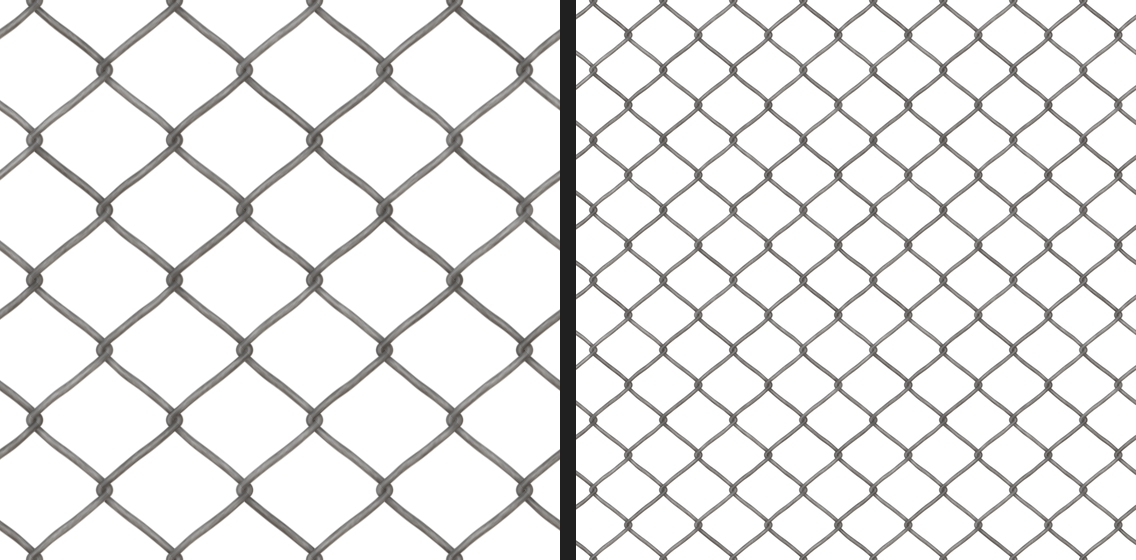
Left: one tile. Right: repeated 2 by 2.
Give the GLSL for this pattern, as a three.js fragment shader.

```glsl
varying vec2 vUv;

const float REPEATS = 4.0;
const float WIRE_RADIUS = 0.0275;
const float HOOK_RADIUS = 0.0335;
const float SOFTNESS = 0.007;
const float PI = 3.14159265;

float hash(vec2 p) {
  vec3 v = fract(p.xyx * vec3(0.1031, 0.1030, 0.0973));
  v += dot(v, v.yzx + 33.33);
  return fract((v.x + v.y) * v.z);
}

// Value noise that wraps along x
float noise(vec2 p, float period) {
  vec2 cell = floor(p);
  vec2 f = fract(p);
  f = f * f * (3.0 - 2.0 * f);
  float left = mod(cell.x, period);
  float right = mod(cell.x + 1.0, period);
  float low = mix(hash(vec2(left, cell.y)), hash(vec2(right, cell.y)), f.x);
  float high = mix(hash(vec2(left, cell.y + 1.0)), hash(vec2(right, cell.y + 1.0)), f.x);
  return mix(low, high, f.y);
}

// Offset to the nearest knot of the staggered lattice
vec2 toKnot(vec2 p) {
  vec2 a = p - floor(p + 0.5);
  vec2 b = fract(p) - 0.5;
  return abs(a.x) + abs(a.y) < abs(b.x) + abs(b.y) ? a : b;
}

// A seed shared by both halves of a strand, found from its midpoint
float strandSeed(vec2 midpoint) {
  vec2 id = mod(floor(midpoint * 4.0 + 0.5), 4.0 * REPEATS);
  return floor(hash(id + 7.0) * 200.0) + 20.0;
}

// Signed distance across a gently bent strand that leaves the knot up and right
float acrossStrand(vec2 p, float wobble) {
  float centre = 0.045 + 0.82 * p.x + 0.006 * sin(4.0 * PI * p.x);
  return (p.y - centre) / 1.31 + wobble;
}

float strandWobble(float x, float seed) {
  return 0.006 * (noise(vec2(x * 8.0, seed), 8.0 * REPEATS) - 0.5);
}

float cover(float d) {
  return 1.0 - smoothstep(-SOFTNESS, SOFTNESS, d);
}

// Weathered metal: lit along the upper middle, streaked along its length
vec3 wireColor(float up, float x, float seed, float shade) {
  float h = up / WIRE_RADIUS;
  float ridge = exp(-pow((h - 0.15) / 0.6, 2.0));
  float streak = noise(vec2(x * 14.0, h * 2.0 + seed), 14.0 * REPEATS) - 0.5;
  float grain = noise(vec2(x * 55.0, h * 3.0 + seed), 55.0 * REPEATS) - 0.5;
  float tone = 0.12 + 0.62 * ridge + 0.38 * streak + 0.2 * grain;
  tone += 0.25 * (fract(seed * 0.37) - 0.5);
  vec3 metal = mix(vec3(0.38, 0.36, 0.34), vec3(0.69, 0.685, 0.675), clamp(tone, 0.0, 1.0));
  metal += vec3(-0.012, 0.0, 0.012) * h;
  return metal * shade;
}

void main() {
  vec2 q = vUv * REPEATS - vec2(0.247, 0.0);
  vec2 p = toKnot(q);
  vec2 knot = q - p;
  float reach = length(p);
  vec3 color = vec3(1.0);

  // Rear strands, falling to the right and shaded beside the knot
  float rearSide = p.y < 0.0 ? -1.0 : 1.0;
  vec2 rear = p * vec2(-rearSide, rearSide);
  float rearSeed = strandSeed(knot + rearSide * vec2(-0.25, 0.25));
  float rearUp = rearSide * acrossStrand(rear, 0.0) + strandWobble(q.x, rearSeed);
  float rearShade = mix(0.72, 0.98, smoothstep(0.06, 0.13, reach));
  float rearMask = cover(max(abs(rearUp) - WIRE_RADIUS, -rear.x));
  color = mix(color, wireColor(rearUp, q.x, rearSeed, rearShade), rearMask);

  // Front strands, rising to the right and tangent to the hooks
  float side = dot(p, vec2(1.0, 0.895)) < 0.0 ? -1.0 : 1.0;
  float frontSeed = strandSeed(knot + side * 0.25);
  float calm = smoothstep(0.05, 0.12, reach);
  float frontUp = side * acrossStrand(p * side, 0.0) + calm * strandWobble(q.x, frontSeed);
  float frontEdge = abs(frontUp) - WIRE_RADIUS;

  // Hook of the opposite strand, passing under the front one
  float hookSeed = strandSeed(knot - side * 0.25);
  float hookUp = -side * (reach - HOOK_RADIUS);
  float contact = mix(0.68, 0.88, smoothstep(0.0, 0.025, frontEdge));
  float hookMask = cover(reach - HOOK_RADIUS - WIRE_RADIUS);
  color = mix(color, wireColor(hookUp, q.x, hookSeed, contact), hookMask);

  float frontShade = mix(0.78, 1.02, smoothstep(0.035, 0.13, reach));
  color = mix(color, wireColor(frontUp, q.x, frontSeed, frontShade), cover(frontEdge));

  gl_FragColor = vec4(color, 1.0);
}
```
